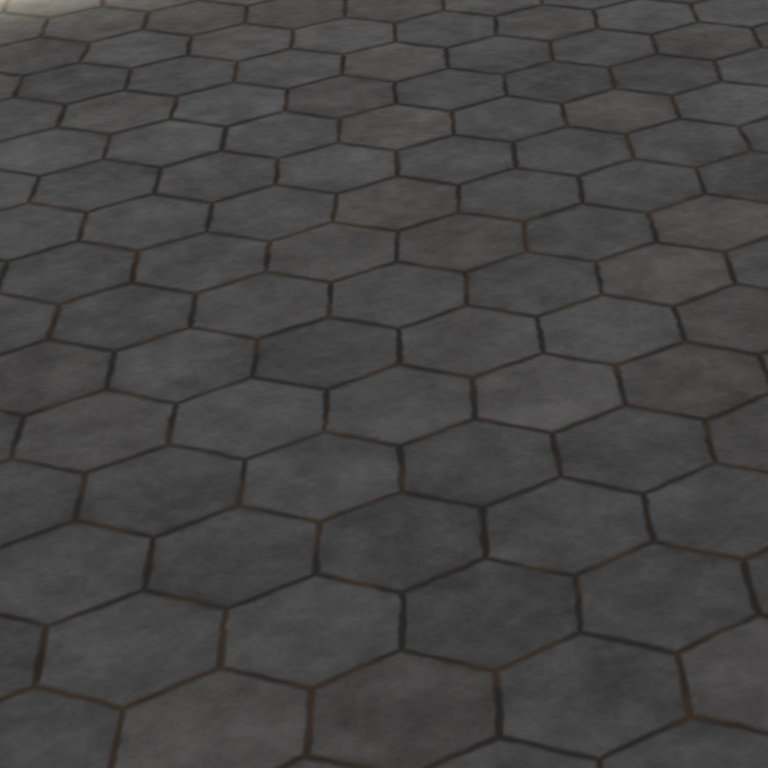
Reproduce this texture procedurally as a WebGL 2 fragment shader.

```glsl
#version 300 es
precision highp float;
// Hexagonal paving stones receding in perspective under dim light.
// Each canvas point is projected onto the ground plane, where a regular
// hexagon lattice gives joints, stone tones and layered surface grain.

#define JOINT_HALF_WIDTH 0.020
#define JOINT_WOBBLE 0.024
#define SOFTNESS 0.0026
#define STONE_VARIATION 0.034
#define MOTTLE 0.085
#define RIM_DIRT 0.030
#define GLOW 0.42

uniform vec2 u_resolution;
out vec4 fragColor;

const vec3 STONE_NEAR = vec3(0.268, 0.264, 0.264);
const vec3 STONE_FAR = vec3(0.296, 0.292, 0.291);
const vec3 JOINT_DARK = vec3(0.150, 0.138, 0.128);
const vec3 JOINT_EARTH = vec3(0.205, 0.172, 0.140);
const vec3 GLOW_TINT = vec3(1.0, 0.93, 0.76);
const float ROW_PITCH = 0.8660254;

// Columns: one stone across, one row away, and the origin on the canvas.
const mat3 GROUND_TO_CANVAS = mat3(
    0.2513, 0.0256, 0.010,
    0.0331, 0.1316, 0.0663,
    0.526, 0.073, 1.0);

float hash(vec2 p) {
    vec3 q = fract(p.xyx * vec3(0.1031, 0.1030, 0.0973));
    q += dot(q, q.yzx + 33.33);
    return fract((q.x + q.y) * q.z);
}

float noise(vec2 p) {
    vec2 cell = floor(p);
    vec2 f = fract(p);
    f = f * f * (3.0 - 2.0 * f);
    float low = mix(hash(cell), hash(cell + vec2(1, 0)), f.x);
    float high = mix(hash(cell + vec2(0, 1)), hash(cell + vec2(1, 1)), f.x);
    return mix(low, high, f.y);
}

// Layered noise around zero; octaves finer than the footprint fade out.
float grain(vec2 p, float footprint) {
    float sum = 0.0;
    float amplitude = 0.5;
    float frequency = 3.5;
    for (int i = 0; i < 5; i++) {
        float visible = 1.0 - smoothstep(0.4, 1.6, frequency * footprint);
        sum += amplitude * visible * (noise(p * frequency + float(i) * 17.3) - 0.5);
        frequency *= 2.1;
        amplitude *= 0.76;
    }
    return sum;
}

// Offset of p from the centre of the nearest hexagon, one unit wide.
vec2 hexOffset(vec2 p) {
    vec2 period = vec2(1.0, 2.0 * ROW_PITCH);
    vec2 even = p - period * floor(p / period + 0.5);
    vec2 odd = p - period * (floor(p / period) + 0.5);
    return dot(even, even) < dot(odd, odd) ? even : odd;
}

void main() {
    vec2 canvas = gl_FragCoord.xy / u_resolution;

    // Project to the ground and measure the blur footprint there.
    vec3 projected = inverse(GROUND_TO_CANVAS) * vec3(canvas, 1.0);
    vec2 ground = projected.xy / projected.z * vec2(1.0, ROW_PITCH);
    vec2 pixelSpan = fwidth(ground);
    vec2 blur = max(pixelSpan, pixelSpan * SOFTNESS * u_resolution.y);

    // Slightly uneven hexagon outlines.
    vec2 wobble = vec2(noise(ground * 3.0), noise(ground * 3.0 + 41.7)) - 0.5;
    wobble += 0.5 * vec2(noise(ground * 13.0 + 9.1), noise(ground * 13.0 + 63.2)) - 0.25;
    vec2 laid = ground + JOINT_WOBBLE * wobble;
    vec2 local = hexOffset(laid);
    vec2 id = floor((laid - local) * vec2(2.0, 1.0 / ROW_PITCH) + 0.5);

    // Distance to the closest side, and that side's normal.
    vec2 slant = vec2(0.5, ROW_PITCH);
    vec2 corner = abs(local);
    vec2 normal = corner.x > dot(corner, slant) ? vec2(1, 0) : slant;
    float edge = 0.5 - dot(corner, normal);

    // Stone: individual tone, tilted shading, mottling and dirty rim.
    vec3 color = mix(STONE_NEAR, STONE_FAR, smoothstep(0.2, 1.0, canvas.y));
    float tone = hash(id + 7.0) - 0.5;
    vec2 tilt = vec2(hash(id + 23.0), hash(id + 51.0)) - 0.5;
    color += STONE_VARIATION * (tone + 0.8 * dot(tilt, local));
    color += vec3(-0.003, 0.0, 0.006) * (hash(id + 79.0) - 0.3);
    color += MOTTLE * grain(ground, max(pixelSpan.x, pixelSpan.y * 0.6));
    color += 0.025 * (noise(ground * 0.7 + 5.0) - 0.5);
    float rim = exp(-max(edge - JOINT_HALF_WIDTH, 0.0) * 28.0);
    color -= RIM_DIRT * rim * noise(ground * 5.0 + 30.0);

    // Joint: dark gap with patches of brown earth.
    float halfWidth = JOINT_HALF_WIDTH * (0.75 + 0.5 * noise(ground * 6.0 + 12.0));
    float feather = dot(normal, blur) + 0.004;
    float joint = 1.0 - smoothstep(halfWidth - feather, halfWidth + feather, edge);
    float earth = smoothstep(0.35, 0.8, noise(ground * 4.0 + 88.0));
    color = mix(color, mix(JOINT_DARK, JOINT_EARTH, earth), joint * 0.92);

    // Light spilling in at the far left corner.
    float glow = exp(-8.0 * canvas.x - 40.0 * (1.0 - canvas.y));
    color += GLOW * glow * GLOW_TINT;

    fragColor = vec4(clamp(color, 0.0, 1.0), 1.0);
}
```
